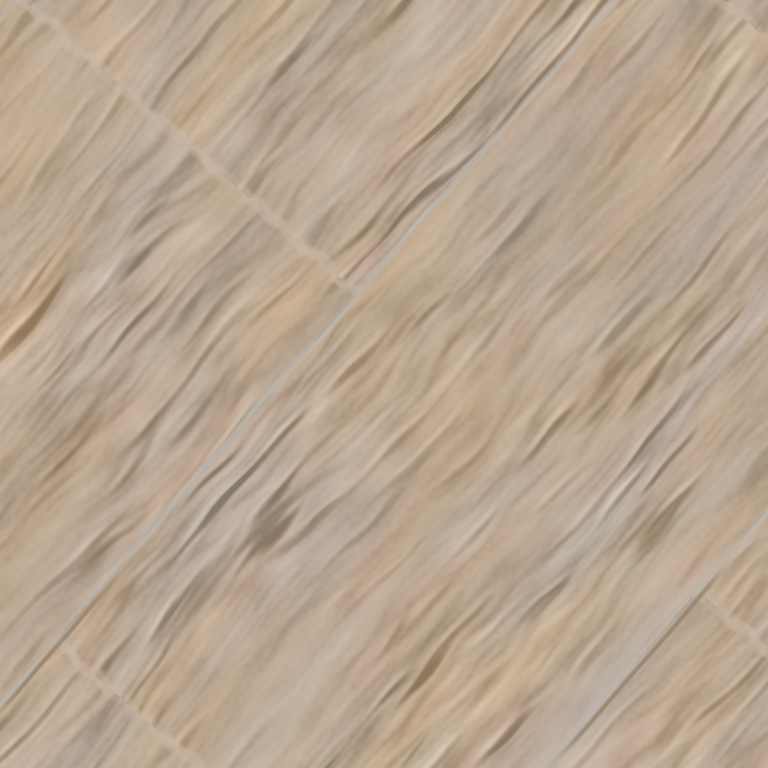
Reproduce this texture procedurally as a WebGL 2 fragment shader.

```glsl
#version 300 es
precision highp float;

uniform vec2 u_resolution;
out vec4 fragColor;

// Plank layout, in canvas units
const float GRAIN_ANGLE = 0.852;
const float PLANK_WIDTH = 0.587;
const float PLANK_LENGTH = 1.2;
const vec2 PLANK_ORIGIN = vec2(0.172, -0.056);
const float SEAM_HALF = 0.0045;
const float JOINT_HALF = 0.007;

// Wood and filler colours
const vec3 WOOD_DARK = vec3(0.57, 0.495, 0.405);
const vec3 WOOD_MID = vec3(0.732, 0.655, 0.575);
const vec3 WOOD_LIGHT = vec3(0.835, 0.770, 0.700);
const vec3 GREY_SHIFT = vec3(-0.015, 0.0, 0.035);
const vec3 RUST_SHIFT = vec3(0.030, -0.005, -0.025);
const vec3 SEAM_COLOR = vec3(0.735, 0.715, 0.690);
const vec3 JOINT_COLOR = vec3(0.785, 0.715, 0.645);

// Grain frequencies: x along the fibres, y across them
const vec2 BROAD_FREQ = vec2(2.5, 11.0);
const vec2 STREAK_FREQ = vec2(7.0, 48.0);
const vec2 FINE_FREQ = vec2(17.0, 105.0);
const vec2 GROOVE_FREQ = vec2(6.0, 62.0);
const float RELIEF_STEP = 0.007;

uint hashBits(uvec2 cell) {
    uint h = cell.x * 1597334677u ^ cell.y * 3812015801u;
    h = (h ^ (h >> 16)) * 2246822519u;
    h = (h ^ (h >> 13)) * 3266489917u;
    return h ^ (h >> 16);
}

vec2 gradientAt(vec2 cell) {
    float angle = float(hashBits(uvec2(ivec2(cell))) >> 8) * (6.28319 / 16777216.0);
    return vec2(cos(angle), sin(angle));
}

float gradientNoise(vec2 p) {
    vec2 cell = floor(p), f = p - cell;
    vec2 w = f * f * f * (f * (f * 6.0 - 15.0) + 10.0);
    vec2 e = vec2(1.0, 0.0);
    float a = dot(gradientAt(cell), f);
    float b = dot(gradientAt(cell + e.xy), f - e.xy);
    float c = dot(gradientAt(cell + e.yx), f - e.yx);
    float d = dot(gradientAt(cell + e.xx), f - e.xx);
    return mix(mix(a, b, w.x), mix(c, d, w.x), w.y);
}

// Sparse dark pores running along the fibres
float grooves(vec2 g) {
    return smoothstep(0.12, 0.50, gradientNoise(g * GROOVE_FREQ + 31.7));
}

// Soft band around zero, at least one pixel wide at its edge
float band(float dist, float halfWidth, float pixel) {
    float soft = max(pixel, halfWidth * 0.6);
    return 1.0 - smoothstep(halfWidth - soft, halfWidth + soft, abs(dist));
}

vec3 woodColor(vec2 g, vec2 grainPos) {
    // Uneven wear decides where the pores are deep
    float wear = smoothstep(-0.30, 0.30, gradientNoise(g * vec2(2.2, 6.0) + 5.3));
    float groove = grooves(grainPos);
    float ridge = grooves(grainPos + vec2(0.0, RELIEF_STEP)) * (1.0 - groove);

    float tone = 0.03;
    tone += 0.50 * gradientNoise(grainPos * BROAD_FREQ);
    tone += mix(0.40, 0.85, wear) * gradientNoise(grainPos * STREAK_FREQ + 11.1);
    tone += mix(0.30, 0.70, wear) * gradientNoise(grainPos * FINE_FREQ + 23.9);
    tone += 0.14 * gradientNoise(g * vec2(95.0, 150.0));
    tone += mix(0.25, 0.55, wear) * ridge - mix(0.35, 1.05, wear) * groove;
    tone = clamp(tone, -1.15, 1.0);

    vec3 color = mix(WOOD_MID, tone < 0.0 ? WOOD_DARK : WOOD_LIGHT, abs(tone));
    color += GREY_SHIFT * 1.6 * gradientNoise(grainPos * vec2(2.8, 12.0) + 47.2);
    color += RUST_SHIFT * gradientNoise(grainPos * vec2(4.0, 21.0) + 71.6);
    return color;
}

void main() {
    float pixel = 1.0 / min(u_resolution.x, u_resolution.y);
    vec2 p = gl_FragCoord.xy * pixel;

    // Frame with x along the grain and y across it
    vec2 along = vec2(cos(GRAIN_ANGLE), sin(GRAIN_ANGLE));
    vec2 g = vec2(dot(p, along), dot(p, vec2(along.y, -along.x)));

    // Staggered planks
    vec2 board = g - PLANK_ORIGIN;
    float row = floor(board.y / PLANK_WIDTH);
    board.x -= 0.5 * PLANK_LENGTH * mod(row, 2.0);
    float column = floor(board.x / PLANK_LENGTH);
    float seamDist = board.y - PLANK_WIDTH * round(board.y / PLANK_WIDTH);
    float jointDist = board.x - PLANK_LENGTH * round(board.x / PLANK_LENGTH);

    // Each plank has its own wandering grain
    vec2 local = g + vec2(row * 7.31 + column * 3.17, row * 5.77 + column * 9.43);
    vec2 grainPos = local;
    grainPos.y += 0.030 * gradientNoise(local * vec2(2.6, 5.0) + 2.4);
    grainPos.y += 0.008 * gradientNoise(local * vec2(11.0, 17.0) + 8.6);
    vec3 color = woodColor(local, grainPos);

    // Pale, crumbled filler across the plank ends
    float ragged = jointDist + 0.010 * gradientNoise(g * vec2(22.0, 30.0));
    float jointFill = 0.55 + 0.9 * gradientNoise(g * vec2(35.0, 24.0) + 13.0);
    color = mix(color, JOINT_COLOR, band(ragged, JOINT_HALF, pixel) * clamp(jointFill, 0.1, 0.85));

    // Cool long seams with a broken shadow beside them
    float drift = seamDist + 0.003 * gradientNoise(g * vec2(9.0, 3.0));
    float presence = smoothstep(-0.25, 0.20, gradientNoise(vec2(g.x * 3.1, row + 0.4 * seamDist)));
    float shade = smoothstep(0.0, 0.35, gradientNoise(g * vec2(6.0, 2.0) + 19.5));
    color = mix(color, WOOD_DARK, 0.75 * shade * band(drift - 0.007, 0.003, pixel));
    color = mix(color, SEAM_COLOR, mix(0.25, 0.85, presence) * band(drift, SEAM_HALF, pixel));

    fragColor = vec4(clamp(color, 0.0, 1.0), 1.0);
}
```
